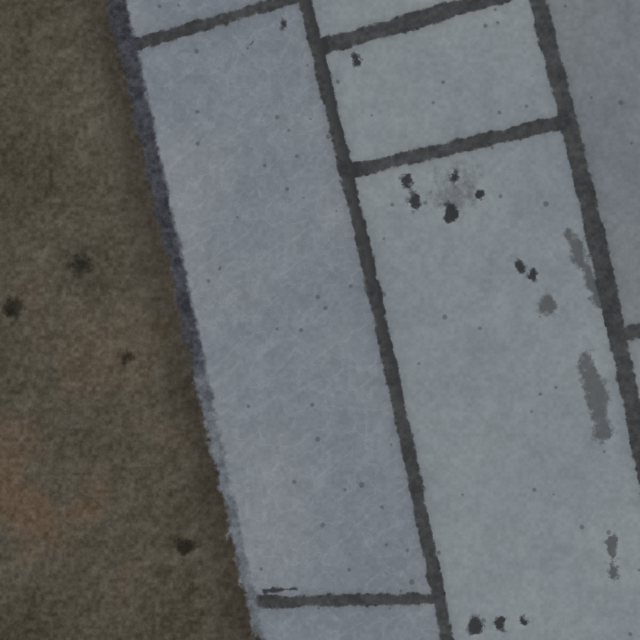
Reproduce this texture procedurally as a Shadertoy shader.

```glsl
// Weathered pale paving slabs with dark mortar joints beside rough brown sand.
const vec3 SAND = vec3(0.305, 0.287, 0.250);
const vec3 RUST = vec3(0.345, 0.275, 0.215);
const vec3 SLAB_LEFT = vec3(0.465, 0.488, 0.515);
const vec3 SLAB_MID = vec3(0.492, 0.520, 0.538);
const vec3 SLAB_RIGHT = vec3(0.445, 0.467, 0.485);
const vec3 MORTAR = vec3(0.250, 0.257, 0.260);
const vec3 SOOT = vec3(0.165, 0.170, 0.178);
const vec3 DUST = vec3(0.385, 0.405, 0.430);
const float SOFT = 0.0025;

// Stains on stone and hollows in sand: centre and radius.
const vec3 STAINS[12] = vec3[12](
  vec3(0.635, 0.719, 0.010), vec3(0.646, 0.685, 0.015), vec3(0.704, 0.667, 0.014),
  vec3(0.751, 0.697, 0.007), vec3(0.710, 0.722, 0.012), vec3(0.556, 0.906, 0.010),
  vec3(0.443, 0.963, 0.009), vec3(0.814, 0.583, 0.009), vec3(0.833, 0.573, 0.009),
  vec3(0.742, 0.020, 0.017), vec3(0.781, 0.026, 0.010), vec3(0.816, 0.030, 0.010));
const vec3 HOLLOWS[4] = vec3[4](
  vec3(0.128, 0.586, 0.027), vec3(0.198, 0.443, 0.016),
  vec3(0.020, 0.518, 0.022), vec3(0.289, 0.145, 0.016));

vec2 hash2(vec2 c) {
  vec3 q = fract(vec3(c.xyx) * vec3(0.1031, 0.1030, 0.0973));
  q += dot(q, q.yzx + 33.33);
  return fract((q.xx + q.yz) * q.zy);
}

float noise(vec2 p) {
  vec2 i = floor(p), f = fract(p);
  f = f * f * (3.0 - 2.0 * f);
  return mix(mix(hash2(i).x, hash2(i + vec2(1, 0)).x, f.x),
             mix(hash2(i + vec2(0, 1)).x, hash2(i + 1.0).x, f.x), f.y);
}

float fbm(vec2 p) {
  float sum = 0.0, amp = 0.533;
  for (int i = 0; i < 4; i++) {
    sum += amp * noise(p);
    p = mat2(1.6, 1.2, -1.2, 1.6) * p + 7.3;
    amp *= 0.5;
  }
  return sum;
}

// Nearest and second nearest distances, and the random value of the nearest cell.
vec3 cellular(vec2 p) {
  vec2 base = floor(p);
  vec3 best = vec3(9.0, 9.0, 0.0);
  for (int y = -1; y <= 1; y++)
    for (int x = -1; x <= 1; x++) {
      vec2 c = base + vec2(x, y), h = hash2(c);
      float d = length(c + h - p);
      if (d < best.x) best = vec3(d, best.x, fract(h.x * 17.0 + h.y * 5.0));
      else best.y = min(best.y, d);
    }
  return best;
}

float segment(vec2 p, vec2 a, vec2 b) {
  vec2 pa = p - a, ba = b - a;
  return length(pa - ba * clamp(dot(pa, ba) / dot(ba, ba), 0.0, 1.0));
}

float inside(float d, float soft) { return 1.0 - smoothstep(-soft, soft, d); }

void mainImage(out vec4 fragColor, in vec2 fragCoord) {
  vec2 p = fragCoord / iResolution.xy;
  float t = 1.0 - p.y;
  float rough = fbm(p * 42.0) - 0.5, grain = fbm(p * 150.0) - 0.5;
  float broad = fbm(p * 7.0) - 0.5;
  float wobble = 0.008 * rough + 0.005 * grain;

  // Long seams lean to the right going down.
  float sandEdge = p.x - (0.167 + 0.232 * t) + 2.2 * wobble;
  float slabEdge = p.x - (0.197 + 0.217 * t) + wobble;
  float seamB = p.x - (0.476 + 0.250 * t - 0.028 * t * t);
  float seamC = p.x - (0.840 + 0.260 * t - 0.042 * t * t);

  // Stone: tone per slab, clouding, pale veins and small pits.
  vec3 stone = mix(SLAB_LEFT, SLAB_MID, smoothstep(-SOFT, SOFT, seamB));
  stone = mix(stone, SLAB_RIGHT, smoothstep(-SOFT, SOFT, seamC) * smoothstep(0.40, 0.50, p.y));
  stone += broad * vec3(0.065, 0.060, 0.050) + 0.045 * rough + 0.065 * grain;
  vec3 veins = cellular(p * vec2(22.0, 28.0) + 2.5 * broad + 1.5 * rough);
  float leftSlab = inside(seamB, SOFT);
  stone += 0.022 * leftSlab * (1.0 - smoothstep(0.0, 0.16, veins.y - veins.x));
  vec3 pits = cellular(p * 38.0);
  float pit = step(0.91, pits.z) * inside(pits.x - 0.10 + 0.25 * rough, 0.07);
  stone = mix(stone, MORTAR, 0.45 * pit);

  // Stains, smears and scratches.
  float ink = 0.0;
  for (int i = 0; i < 12; i++) {
    float d = length((p - STAINS[i].xy) * vec2(1.15, 0.85)) - 0.8 * STAINS[i].z;
    ink = max(ink, inside(d + 2.0 * wobble, 0.004));
  }
  float smudge = inside(length(p - vec2(0.710, 0.705)) - 0.025 + 8.0 * wobble, 0.025);
  float smear = inside(segment(p, vec2(0.890, 0.630), vec2(0.938, 0.530)) - 0.008 + 3.0 * wobble, 0.006);
  smear = max(smear, inside(segment(p, vec2(0.918, 0.435), vec2(0.947, 0.320)) - 0.012 + 3.0 * wobble, 0.006));
  smear = max(smear, inside(length(p - vec2(0.853, 0.521)) - 0.014 + 3.0 * wobble, 0.007));
  float scratch = inside(segment(p, vec2(0.957, 0.153), vec2(0.960, 0.105)) - 0.005 + 3.0 * wobble, 0.004);
  scratch = max(scratch, inside(segment(p, vec2(0.380, 0.915), vec2(0.408, 0.952)) - 0.001 + 2.0 * wobble, 0.003));
  stone = mix(stone, MORTAR, max(0.35 * smudge, max(0.60 * smear, 0.65 * scratch)));
  stone = mix(stone, SOOT, 0.85 * ink);

  // Mortar: two long seams and the cross joints.
  float joint = min(abs(seamB) - 0.0105, abs(seamC) - 0.0145);
  joint = min(joint, segment(p, vec2(0.205, 0.928), vec2(0.475, 1.008)) - 0.009);
  joint = min(joint, segment(p, vec2(0.497, 0.925), vec2(0.800, 1.012)) - 0.013);
  joint = min(joint, segment(p, vec2(0.550, 0.732), vec2(0.885, 0.811)) - 0.011);
  joint = min(joint, segment(p, vec2(0.405, 0.059), vec2(0.685, 0.064)) - 0.009);
  joint = min(joint, segment(p, vec2(0.965, 0.476), vec2(1.030, 0.489)) - 0.012);
  float crack = inside(segment(p, vec2(0.414, 0.077), vec2(0.462, 0.080)) - 0.002 + wobble, SOFT);
  vec3 mortar = MORTAR + 0.10 * grain + 0.08 * rough;
  float shade = smoothstep(-0.004, 0.012, seamB + 3.0 * wobble) * inside(abs(seamB) - 0.02, 0.005);
  mortar = mix(mortar, SOOT, 0.5 * shade * smoothstep(0.30, 0.45, p.y));
  stone *= 1.0 - 0.10 * exp(-max(joint, 0.0) * 130.0);
  vec3 color = mix(stone, mortar, inside(joint + wobble, SOFT));
  color = mix(color, SOOT, 0.8 * crack);

  // Dusty gutter, sooty above and paler below.
  float soot = smoothstep(0.30, 0.50, p.y + 0.5 * broad) * (0.75 + 1.2 * rough);
  vec3 gutter = mix(DUST, SOOT + vec3(0.03, 0.03, 0.045), clamp(soot, 0.0, 1.0));
  gutter += 0.16 * grain + 0.12 * rough;
  color = mix(color, gutter, inside(slabEdge, 0.005));

  // Sand: side-lit relief, rusty patches, pebbles and hollows.
  vec2 lit = vec2(-0.003, 0.004);
  float relief = fbm(p * 42.0 + lit * 42.0) - 0.5 - rough;
  vec3 pebbles = cellular(p * 60.0 + 2.0 * rough);
  vec3 sand = mix(SAND, RUST, 0.6 * smoothstep(0.05, 0.22, broad) * smoothstep(0.7, 0.2, p.y));
  sand += 0.10 * broad - 0.14 * relief + 0.13 * grain;
  sand += 0.025 * (pebbles.z - 0.5) * inside(pebbles.x - 0.45, 0.2);
  for (int i = 0; i < 4; i++) {
    float d = length(p - HOLLOWS[i].xy) + 2.0 * wobble;
    sand *= 1.0 - 0.45 * (1.0 - smoothstep(0.1, 1.0, d / HOLLOWS[i].z));
  }
  sand *= 1.0 - 0.20 * smoothstep(-0.07, 0.0, sandEdge);
  color = mix(color, sand, inside(sandEdge, 0.006));

  fragColor = vec4(clamp(color, 0.0, 1.0), 1.0);
}
```
